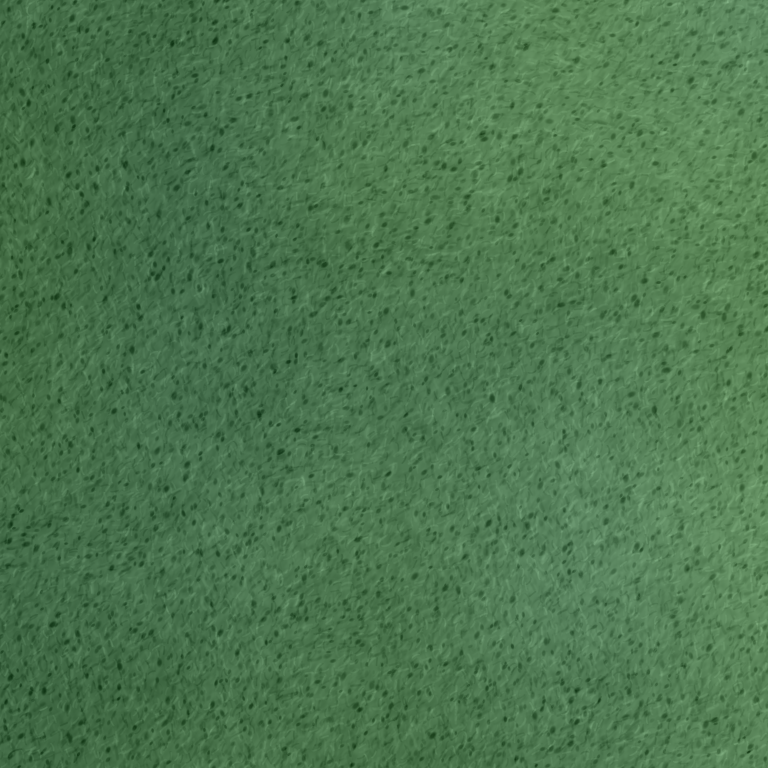
This texture is drawn by a WebGL 1 fragment shader. Its source:

```glsl
precision highp float;
// Green felt: short bent fibres of signed brightness are scattered on jittered grids,
// mixed with fine grain, then pierced by small dark pits. A soft slope of light with
// broad blotches brightens the cloth towards the upper right.
uniform vec2 u_resolution;

float hash(vec2 p) {
  vec3 q = fract(vec3(p.xyx) * 0.1031);
  q += dot(q, q.yzx + 33.33);
  return fract((q.x + q.y) * q.z);
}

float noise(vec2 p) {
  vec2 i = floor(p), f = fract(p);
  f = f * f * (3.0 - 2.0 * f);
  return mix(mix(hash(i), hash(i + vec2(1.0, 0.0)), f.x),
             mix(hash(i + vec2(0.0, 1.0)), hash(i + vec2(1.0, 1.0)), f.x), f.y);
}

vec2 turn(vec2 p, float angle) {
  float c = cos(angle), s = sin(angle);
  return vec2(c * p.x + s * p.y, c * p.y - s * p.x);
}

// Sum of light and dark hairs, one per cell; pixel is measured in cells.
float fibres(vec2 p, float lean, float seed, float pixel) {
  vec2 cell = floor(p);
  float sum = 0.0;
  for (int j = -1; j <= 1; j++) {
    for (int i = -1; i <= 1; i++) {
      vec2 id = cell + vec2(float(i), float(j));
      vec2 key = id + seed;
      vec2 centre = id + vec2(hash(key), hash(key + 17.3));
      vec2 q = turn(p - centre, lean + 1.7 * (hash(key + 41.7) - 0.5));
      q.y += (hash(key + 63.1) - 0.5) * q.x * q.x;
      q.x = max(abs(q.x) - 0.5, 0.0);
      float cover = 1.0 - smoothstep(0.02, 0.02 + max(0.19, pixel), length(q));
      sum += cover * (2.0 * hash(key + 87.9) - 1.0);
    }
  }
  return sum;
}

// Depth of the nearest needle hole, a small leaning oval.
float pits(vec2 p, float lean, float seed, float pixel) {
  vec2 cell = floor(p);
  float depth = 0.0;
  for (int j = -1; j <= 1; j++) {
    for (int i = -1; i <= 1; i++) {
      vec2 id = cell + vec2(float(i), float(j));
      vec2 key = id + seed;
      vec2 centre = id + vec2(hash(key), hash(key + 23.9));
      vec2 q = turn(p - centre, lean + 1.4 * (hash(key + 51.3) - 0.5));
      float size = mix(0.16, 0.3, hash(key + 71.7));
      float d = length(q * vec2(0.7, 1.15));
      float cover = 1.0 - smoothstep(size * 0.3, size + 0.5 * pixel, d);
      float strength = hash(key + 97.1);
      depth = max(depth, cover * strength * strength);
    }
  }
  return depth;
}

void main() {
  float side = min(u_resolution.x, u_resolution.y);
  vec2 uv = gl_FragCoord.xy / side;
  float px = 1.0 / side;

  // Nap lies steeper on the left, flatter in the upper right
  float corner = smoothstep(0.9, 1.8, uv.x + uv.y);
  float lean = mix(1.1, 0.6, corner) + 0.8 * (noise(uv * 7.0 + 3.0) - 0.5);

  // Broad light and worn patches
  float light = 0.125 * (uv.x - 0.5) + 0.035 * (uv.y - 0.5);
  light += 0.045 * (noise(uv * 3.5 + 11.0) - 0.5);
  light += 0.025 * (noise(uv * 9.0 + 29.0) - 0.5);

  // Hair and grain
  float hair = fibres(uv * 62.0, lean, 5.0, px * 62.0)
             + fibres(uv * 83.0 + 0.37, lean, 211.0, px * 83.0)
             + fibres(uv * 108.0 + 0.71, lean, 433.0, px * 108.0);
  float grain = noise(turn(uv, 1.0) * vec2(130.0, 220.0) + 300.0) - 0.5;
  float fuzz = noise(uv * 45.0 + 70.0) - 0.5;

  // Needle holes in two sizes
  float hole = max(pits(uv * 56.0, lean, 617.0, px * 56.0),
                   0.8 * pits(uv * 78.0 + 0.5, lean, 829.0, px * 78.0));

  float tone = light + 0.05 * hair + 0.055 * grain + 0.025 * fuzz - 0.17 * hole + 0.014;
  vec3 felt = vec3(0.296, 0.462, 0.309) + tone * vec3(0.97, 1.05, 0.97);

  // Slight drift between bluish and yellowish green
  float tint = noise(uv * 4.0 + 53.0) - 0.5 + 0.4 * corner;
  felt += tint * vec3(0.006, 0.008, -0.028);
  gl_FragColor = vec4(clamp(felt, 0.0, 1.0), 1.0);
}
```
